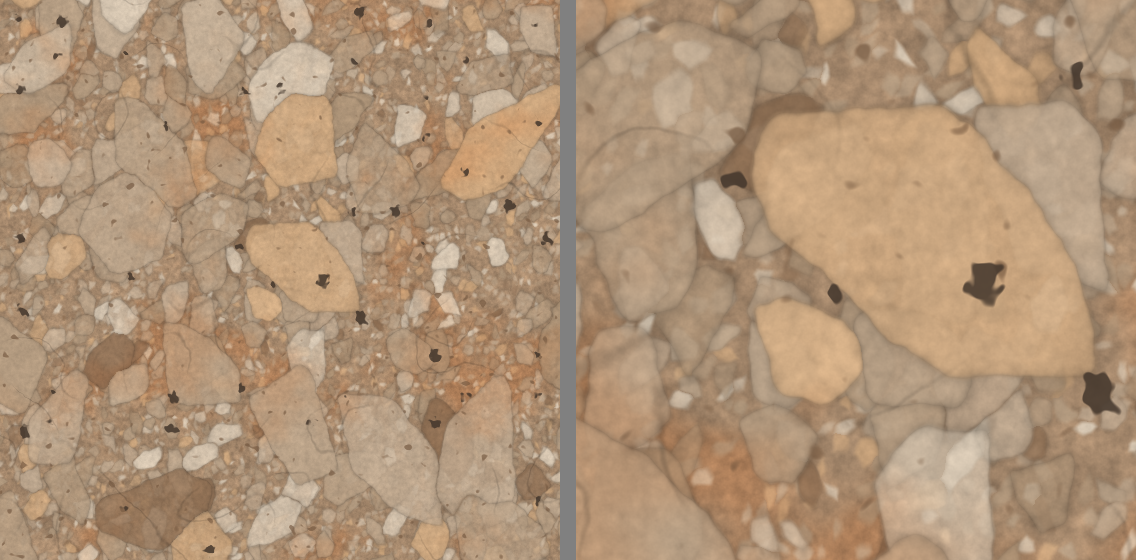
Left, the full canvas; right, a detail of the centre.
This texture is drawn by a Shadertoy shader. Its source:

```glsl
// Brecciated stone: angular pale clasts of many sizes in a brown, speckled matrix.
#define EDGE_SOFT 0.0012
#define WARP 0.007
#define LEAN 0.35
#define LEAN_SPREAD 1.9
#define RIM_DARK 0.16
#define GRAIN 0.17
#define RUST 0.55
#define SPECK_SHARE 0.2

const float TAU = 6.2831853;
const vec3 MATRIX = vec3(0.65, 0.535, 0.425);
const vec3 TAN    = vec3(0.67, 0.57, 0.46);
const vec3 PALE   = vec3(0.77, 0.685, 0.59);
const vec3 WHITE  = vec3(0.85, 0.79, 0.71);
const vec3 PEACH  = vec3(0.82, 0.66, 0.49);
const vec3 BROWN  = vec3(0.53, 0.40, 0.29);
const vec3 OCHRE  = vec3(0.69, 0.51, 0.36);
const vec3 SOOT   = vec3(0.26, 0.21, 0.17);

vec3 hash3(vec3 p) {
    p = fract(p * vec3(0.1031, 0.1030, 0.0973));
    p += dot(p, p.yxz + 33.33);
    return fract((p.xxy + p.yxx) * p.zyx);
}

vec2 gradient(vec2 cell) { return hash3(vec3(cell, 7.0)).xy * 2.0 - 1.0; }

float noise(vec2 p) {
    vec2 i = floor(p), f = fract(p);
    vec2 u = f * f * f * (f * (f * 6.0 - 15.0) + 10.0);
    vec2 e = vec2(1.0, 0.0);
    return mix(mix(dot(gradient(i), f), dot(gradient(i + e), f - e), u.x),
               mix(dot(gradient(i + e.yx), f - e.yx), dot(gradient(i + 1.0), f - 1.0), u.x), u.y);
}

float fbm(vec2 p) {
    float sum = 0.0, amp = 1.0;
    for (int i = 0; i < 4; i++) {
        sum += amp * noise(p);
        p = mat2(1.6, 1.2, -1.2, 1.6) * p + 5.3;
        amp *= 0.6;
    }
    return sum;
}

float smoothMax(float a, float b, float k) {
    float h = max(k - abs(a - b), 0.0);
    return max(a, b) + h * h / (4.0 * k);
}

// Irregular rounded polygon, longest along its leaning axis
float clastDistance(vec2 v, vec3 id) {
    vec3 shape = hash3(id + 17.0);
    float a = LEAN + (shape.x - 0.5) * LEAN_SPREAD;
    vec2 axis = vec2(sin(a), cos(a));
    vec2 q = vec2(dot(v, vec2(axis.y, -axis.x)), dot(v, axis) / mix(1.0, 2.0, shape.y));
    float radius = mix(0.22, 0.48, shape.z), d = -1.0;
    for (int k = 0; k < 6; k++) {
        vec3 side = hash3(id + 31.0 + 9.0 * float(k));
        float t = (float(k) + 0.75 * side.x) * TAU / 6.0;
        d = smoothMax(d, dot(q, vec2(cos(t), sin(t))) - radius * (0.65 + 0.5 * side.y), 0.07);
    }
    return d;
}

vec3 clastColor(vec3 pick) {
    vec3 c = mix(TAN, PALE, pick.x);
    c = mix(c, WHITE, smoothstep(0.72, 0.9, pick.y));
    c = mix(c, PEACH, 0.85 * step(0.9, pick.z));
    return mix(c, BROWN, 0.8 * step(pick.z, 0.05));
}

// One size class of clasts; touching ones are split by a thin seam
vec3 addClasts(vec3 base, vec2 p, float cells, float share, float soft, float grain) {
    vec2 g = p * cells, home = floor(g);
    float nearest = 9.0, second = 9.0;
    vec3 winner = vec3(0.0);
    for (int y = -1; y <= 1; y++)
    for (int x = -1; x <= 1; x++) {
        vec3 id = vec3(home + vec2(x, y), cells);
        vec3 h = hash3(id);
        if (h.z > share) continue;
        float d = clastDistance(g - id.xy - 0.2 - 0.6 * h.xy, id);
        if (d < nearest) { second = nearest; nearest = d; winner = id; }
        else second = min(second, d);
    }
    float d = max(nearest, 0.5 * (nearest - second)) / cells;
    vec3 pick = hash3(winner + 53.0);
    float cover = 1.0 - smoothstep(-soft, soft, d);
    float opacity = mix(0.6, 1.0, hash3(winner + 71.0).x);
    vec3 stone = clastColor(pick) * (1.0 + grain);
    float rim = RIM_DARK * exp(-abs(d) / 0.0018) * smoothstep(90.0, 10.0, cells);
    return mix(base, stone, cover * opacity) * (1.0 - rim);
}

// Ragged dark mineral specks, often in small clusters
float specks(vec2 p, float soft) {
    vec2 g = p * 15.0, cell = floor(g);
    vec3 h = hash3(vec3(cell, 91.0));
    float radius = mix(0.05, 0.17, h.x * h.x);
    float d = length(g - cell - 0.3 - 0.4 * h.xy) - radius + 0.22 * noise(p * 110.0);
    return step(h.z, SPECK_SHARE) * (1.0 - smoothstep(-soft, soft, d / 15.0));
}

void mainImage(out vec4 fragColor, in vec2 fragCoord) {
    vec2 uv = fragCoord / iResolution.y;
    float soft = EDGE_SOFT + 0.7 / iResolution.y;
    vec2 p = uv + WARP * vec2(noise(uv * 28.0), noise(uv * 28.0 + 40.0))
                + 0.35 * WARP * vec2(noise(uv * 95.0), noise(uv * 95.0 + 70.0));

    // Mottled matrix with rusty stains
    float mottle = fbm(uv * 26.0), fine = fbm(uv * 105.0 + 9.0);
    float stain = smoothstep(0.0, 0.5, fbm(uv * 4.5 + 3.0));
    vec3 col = MATRIX * (1.0 + 0.16 * mottle + GRAIN * fine);
    col = mix(col, OCHRE * (1.0 + GRAIN * fine), RUST * stain);

    // Clasts from crumbs to blocks
    float grain = 0.07 * mottle + 0.08 * fine;
    col = addClasts(col, p, 84.0, 0.35, soft, grain);
    col = addClasts(col, p + 0.31, 43.0, 0.42, soft, grain);
    col = addClasts(col, p + 0.57, 23.0, 0.45, soft, grain);
    col = addClasts(col, p + 0.83, 12.0, 0.42, soft, grain);
    col = addClasts(col, p + 1.19, 6.0, 0.36, soft, grain);

    // Stains over stone, hairline cracks, dark grains
    col = mix(col, col * OCHRE / TAN, 0.5 * stain);
    float crack = 1.0 - smoothstep(0.0, 0.022, abs(noise(p * 9.0 + 12.0)));
    col *= 1.0 - 0.13 * crack * smoothstep(-0.1, 0.3, noise(uv * 7.0));
    col = mix(col, BROWN * 0.85, 0.65 * smoothstep(0.34, 0.5, noise(p * 62.0)));
    col = mix(col, SOOT, 0.85 * specks(p, soft));
    fragColor = vec4(clamp(col, 0.0, 1.0), 1.0);
}
```
